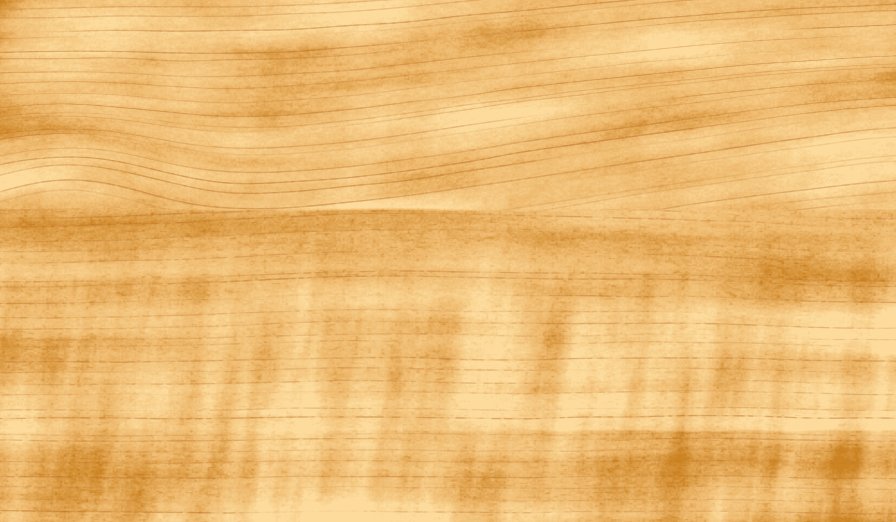
Reproduce this texture procedurally as a Shadertoy shader.

```glsl
#define DEEP_AMBER vec3(0.80, 0.515, 0.14)
#define HONEY vec3(0.932, 0.725, 0.43)
#define CREAM vec3(0.99, 0.86, 0.615)
#define LINE_BROWN vec3(0.72, 0.42, 0.14)
#define RING_COUNT 43.0
#define LINE_WIDTH 0.0010
#define LINE_STRENGTH 0.55
#define BASE_TONE 0.665
#define FIGURE_CONTRAST 1.2
#define UPPER_SEAM 0.598
#define LOWER_SEAM 0.176

float hash(vec2 p) {
    vec3 q = fract(p.xyx * vec3(0.1031, 0.1030, 0.0973));
    q += dot(q, q.yzx + 33.33);
    return fract((q.x + q.y) * q.z);
}

float noise(vec2 p) {
    vec2 cell = floor(p), f = fract(p);
    f = f * f * (3.0 - 2.0 * f);
    return mix(mix(hash(cell), hash(cell + vec2(1, 0)), f.x),
               mix(hash(cell + vec2(0, 1)), hash(cell + vec2(1, 1)), f.x), f.y);
}

// Layered noise, centred on zero
float fbm(vec2 p) {
    float sum = 0.0, gain = 0.55;
    for (int i = 0; i < 4; i++) {
        sum += gain * (noise(p) - 0.5);
        p = p * 2.03 + vec2(17.3, 9.1);
        gain *= 0.5;
    }
    return sum;
}

float blob(vec2 p, vec2 centre, vec2 size) {
    vec2 d = (p - centre) / size;
    return exp(-dot(d, d));
}

// Height across the grain for the swept upper and the level lower wood
float upperGrain(vec2 p) {
    float rise = 0.17 * smoothstep(0.3, 1.95, p.x) * (1.0 - 0.4 * smoothstep(0.75, 1.0, p.y));
    float hump = 0.065 * blob(p, vec2(0.14, 0.66), vec2(0.22, 0.16));
    return p.y - rise - hump + 0.012 * (noise(vec2(p.x * 3.0, p.y * 4.0)) - 0.5);
}

float lowerGrain(vec2 p) {
    float arch = 0.012 * smoothstep(0.2, 0.6, p.y) * cos((p.x - 0.85) * 3.6);
    return p.y - arch + 0.008 * (noise(vec2(p.x * 3.0, p.y * 3.0)) - 0.5);
}

// x: thin growth line, y: soft shade on one side of it
vec2 growthLines(float v, float x, float broken, float pixel) {
    vec2 result = vec2(0.0);
    float base = floor(v * RING_COUNT);
    for (float k = -1.0; k <= 1.0; k++) {
        float id = base + k;
        float centre = (id + 0.1 + 0.8 * hash(vec2(id, 7.0))) / RING_COUNT;
        centre += 0.003 * (noise(vec2(x * 9.0, id * 3.7)) - 0.5);
        float d = v - centre;
        float ink = 1.0 - smoothstep(LINE_WIDTH - 0.4 * pixel, LINE_WIDTH + 0.8 * pixel, abs(d));
        float fade = mix(0.3, 1.0, hash(vec2(id, 31.0)));
        fade *= smoothstep(0.05, 0.6, noise(vec2(x * 3.5, id * 5.3)));
        float dashes = smoothstep(0.15, 0.7, noise(vec2(x * 130.0, id * 11.7)));
        result.x = max(result.x, ink * fade * mix(1.0, dashes, broken));
        result.y = max(result.y, step(0.0, d) * exp(-d * 130.0) * fade);
    }
    return result;
}

void mainImage(out vec4 fragColor, in vec2 fragCoord) {
    vec2 p = fragCoord / iResolution.y;
    float pixel = 1.0 / iResolution.y;
    float seam = UPPER_SEAM + 0.008 * (noise(vec2(p.x * 4.0, 2.0)) - 0.5);
    float upper = smoothstep(seam - 0.004, seam + 0.004, p.y);
    float vUpper = upperGrain(p), vLower = lowerGrain(p);

    // Broad streaks and cloudy sheen along the grain
    float streakUp = 0.8 * fbm(vec2(p.x * 1.8, vUpper * 18.0)) + 0.9 * fbm(vec2(p.x * 3.2, vUpper * 7.0) + 40.0);
    float streakLow = 0.8 * fbm(vec2(p.x * 1.1, vLower * 17.0) + 70.0) + 0.55 * fbm(p * vec2(2.6, 6.0) + 20.0);
    float tone = BASE_TONE + FIGURE_CONTRAST * mix(streakLow, streakUp, upper);

    // Upright curl bands in the lower wood and faint ones above
    float slant = p.x - 0.12 * p.y;
    float bands = fbm(vec2(slant * 10.0, p.y * 2.6) + 5.0) + 0.6 * fbm(vec2(slant * 32.0, p.y * 4.0));
    tone += 0.95 * bands * mix(1.0, 0.2, smoothstep(0.35, 0.56, p.y));

    // Local shading: left edge, swept shadow, middle seam, lower strip
    tone -= 0.42 * exp(-p.x * 14.0) * smoothstep(0.70, 0.82, p.y);
    tone -= 0.28 * blob(vec2(p.x, p.y - 0.14 * (p.x - 0.95)), vec2(0.95, 0.67), vec2(0.34, 0.04));
    tone += 0.24 * blob(p, vec2(0.15, 0.64), vec2(0.18, 0.035));
    tone -= 0.17 * blob(p, vec2(0.35, 0.56), vec2(0.75, 0.045));
    tone += 0.18 * blob(p, vec2(0.85, 0.87), vec2(0.4, 0.13));
    tone += 0.10 * blob(p, vec2(0.9, 0.37), vec2(0.9, 0.06));
    tone += 0.10 * blob(p, vec2(0.8, 0.23), vec2(0.5, 0.06));
    float edge = LOWER_SEAM + 0.005 * (noise(vec2(p.x * 14.0, 8.0)) - 0.5);
    float strip = 1.0 - smoothstep(edge - 0.003, edge + 0.003, p.y);
    tone -= strip * (0.09 + 0.27 * smoothstep(0.5, 1.7, p.x));

    // Growth lines, broken into dashes in the lower wood
    vec2 lines = mix(growthLines(vLower + 3.0, p.x, 0.8, pixel) * 0.85,
                     growthLines(vUpper, p.x, 0.3, pixel), upper);
    tone -= 0.11 * lines.y;

    // Fine fibres, short pores and even speckle
    float v = mix(vLower, vUpper, upper);
    float fibre = noise(vec2(p.x * 85.0, v * 240.0)) - 0.5;
    float pores = smoothstep(0.70, 0.95, noise(vec2(p.x * 120.0, p.y * 230.0) + 13.0));
    tone += 0.13 * fibre + 0.15 * (noise(p * 290.0) - 0.5) - 0.14 * pores * (1.0 - 0.5 * upper);

    tone = clamp(tone, 0.0, 1.0);
    vec3 wood = mix(DEEP_AMBER, HONEY, min(tone * 2.0, 1.0));
    wood = mix(wood, CREAM, max(tone * 2.0 - 1.0, 0.0));
    wood = mix(wood, LINE_BROWN, LINE_STRENGTH * lines.x);
    fragColor = vec4(wood, 1.0);
}
```
